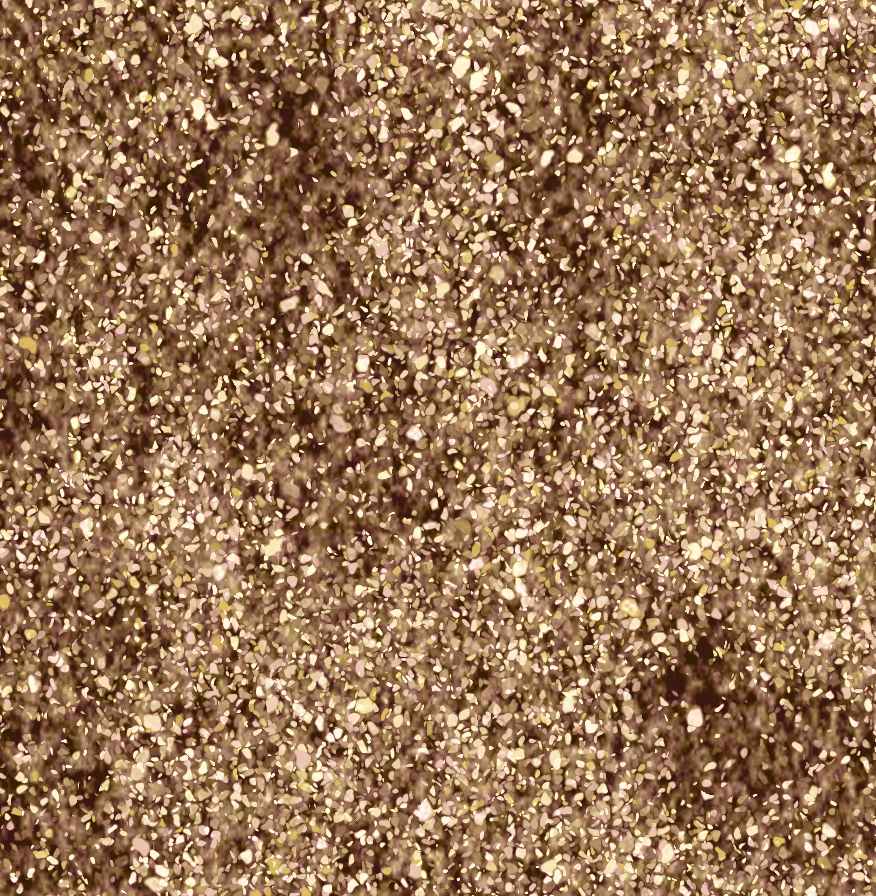
Reproduce this texture procedurally as a Shadertoy shader.

```glsl
// Dense bronze glitter: a mottled brown ground covered by bright metallic flakes.
// Layers of jittered ellipses in a cell grid are thinned by slow cluster noise,
// and the resulting tone is mapped to a ramp from dark brown to cream and pink.

const vec3 UMBER  = vec3(0.22, 0.10, 0.04);
const vec3 DARK   = vec3(0.34, 0.19, 0.09);
const vec3 BROWN  = vec3(0.49, 0.33, 0.22);
const vec3 BRONZE = vec3(0.62, 0.47, 0.34);
const vec3 SAND   = vec3(0.77, 0.63, 0.47);
const vec3 CREAM  = vec3(0.98, 0.89, 0.72);
const vec3 PINK   = vec3(0.92, 0.77, 0.68);
const vec3 GOLD   = vec3(0.88, 0.74, 0.36);
const vec3 GLINT  = vec3(1.00, 0.98, 0.89);

// Three random values from a cell and a seed.
vec3 hash3(vec2 cell, float seed) {
    vec3 q = fract(vec3(cell.xyx + seed * 17.3) * vec3(0.1031, 0.1030, 0.0973));
    q += dot(q, q.yxz + 33.33);
    return fract((q.xxy + q.yzz) * q.zyx);
}

float valueNoise(vec2 p, float seed) {
    vec2 cell = floor(p);
    vec2 f = fract(p);
    f = f * f * (3.0 - 2.0 * f);
    float a = hash3(cell, seed).x;
    float b = hash3(cell + vec2(1.0, 0.0), seed).x;
    float c = hash3(cell + vec2(0.0, 1.0), seed).x;
    float d = hash3(cell + vec2(1.0, 1.0), seed).x;
    return mix(mix(a, b, f.x), mix(c, d, f.x), f.y);
}

// Three octaves of noise, centred on zero.
float mottle(vec2 p, float seed) {
    return 0.5 * valueNoise(p, seed)
         + 0.3 * valueNoise(p * 1.9 + 5.2, seed + 1.0)
         + 0.2 * valueNoise(p * 3.3 + 9.7, seed + 2.0) - 0.5;
}

// Brightest flake at p: x is its tone, y its random tint.
vec2 flakes(vec2 p, float density, float seed) {
    vec2 home = floor(p);
    vec2 best = vec2(0.0, 0.5);
    for (int j = -1; j <= 1; j++) {
        for (int i = -1; i <= 1; i++) {
            vec2 cell = home + vec2(i, j);
            vec3 place = hash3(cell, seed);
            vec3 look = hash3(cell, seed + 3.0);
            if (place.z > density) continue;

            // Tilted ellipse, mostly upright.
            vec2 d = p - cell - 0.15 - 0.7 * place.xy;
            float tilt = (look.x - 0.5) * 2.4;
            float c = cos(tilt), s = sin(tilt);
            d = vec2(c * d.x + s * d.y, c * d.y - s * d.x) * vec2(1.25, 0.85);

            float radius = mix(0.32, 0.62, fract(look.x * 7.0 + place.x));
            float cover = 1.0 - smoothstep(0.55, 1.15, length(d) / radius);
            float tone = cover * mix(0.35, 1.3, look.y);
            if (tone > best.x) best = vec2(tone, look.z);
        }
    }
    return best;
}

vec2 brighter(vec2 a, vec2 b) {
    return a.x > b.x ? a : b;
}

// Tone 0..1 runs through the browns; the top end takes the flake tint.
vec3 metalRamp(float tone, float tint) {
    vec3 light = mix(CREAM, PINK, smoothstep(0.45, 0.6, tint));
    light = mix(GOLD, light, smoothstep(0.08, 0.16, tint));
    vec3 mid = mix(SAND, GOLD * 0.85, 0.6 * (1.0 - smoothstep(0.1, 0.25, tint)));
    vec3 col = mix(UMBER, DARK, smoothstep(0.0, 0.2, tone));
    col = mix(col, BROWN, clamp((tone - 0.2) * 5.0, 0.0, 1.0));
    col = mix(col, BRONZE, clamp((tone - 0.4) * 5.0, 0.0, 1.0));
    col = mix(col, mid, clamp((tone - 0.6) * 5.0, 0.0, 1.0));
    col = mix(col, light, clamp((tone - 0.8) * 5.0, 0.0, 1.0));
    return mix(col, GLINT, smoothstep(1.08, 1.3, tone));
}

void mainImage(out vec4 fragColor, in vec2 fragCoord) {
    vec2 p = fragCoord / iResolution.y;

    // Slow clusters with faint upright streaks.
    float cluster = mottle(p * vec2(9.0, 7.0), 11.0)
                  + 0.4 * mottle(p * vec2(26.0, 5.0), 15.0);
    float density = clamp(0.6 + 1.4 * cluster, 0.15, 0.95);

    // Ragged flake outlines.
    vec2 warp = vec2(valueNoise(p * 130.0, 21.0), valueNoise(p * 130.0, 22.0)) - 0.5;
    vec2 q = p + 0.006 * warp;

    // Ground and three sizes of flake.
    float ground = 0.34 + 1.5 * mottle(p * vec2(100.0, 68.0), 31.0) + 0.3 * cluster;
    vec2 grain = vec2(ground, valueNoise(p * 60.0, 35.0));
    grain = brighter(grain, flakes(q * 48.0, density * 0.25, 41.0));
    grain = brighter(grain, flakes(q * 78.0, density, 51.0));
    grain = brighter(grain, flakes(q * 132.0, density, 61.0));

    // Fine sparkle and a slight drift between violet and yellow.
    float sparkle = valueNoise(p * 250.0, 71.0) - 0.5;
    float hue = valueNoise(p * 110.0, 81.0) - 0.5;
    vec3 col = metalRamp(grain.x + 0.16 * sparkle, grain.y);
    col += hue * vec3(0.02, -0.03, 0.09);
    fragColor = vec4(clamp(col, 0.0, 1.0), 1.0);
}
```
